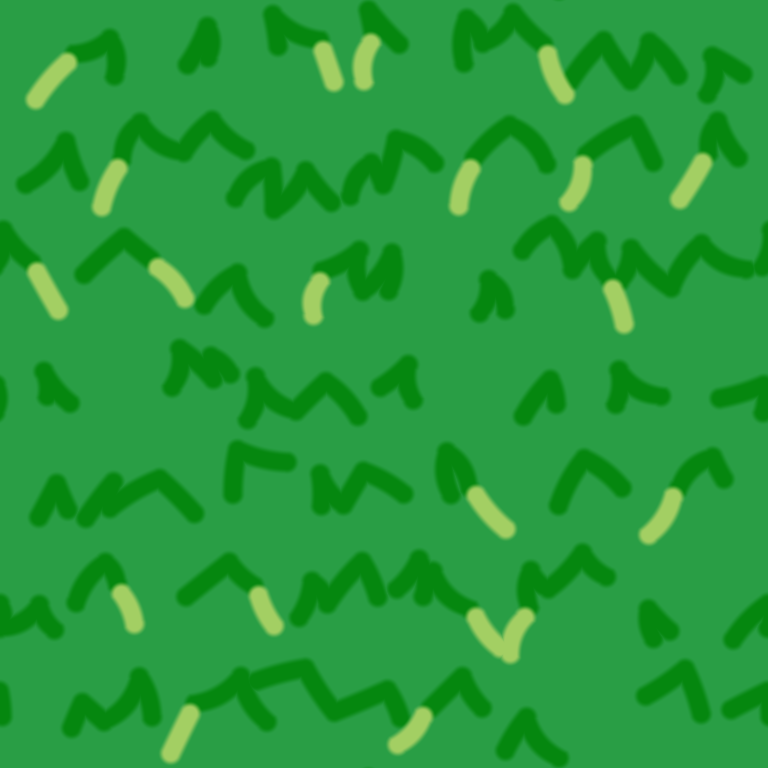
Write a Shadertoy shader that draws this pattern.

```glsl
#define CELLS 7.0          // tufts per side, whole number so the canvas tiles
#define STROKE 0.0125      // half width of a stroke
#define SOFT 0.0045        // half width of the blurred edge
#define LONG_SHARE 0.36    // share of tufts with four legs
#define BLADE_SHARE 0.36   // share of tufts with a pale blade
#define BOW 0.13           // bend of the strokes
#define TILT 0.35          // largest turn of a tuft
#define GROUND vec3(0.16, 0.62, 0.27)
#define TUFT vec3(0.02, 0.53, 0.06)
#define BLADE vec3(0.64, 0.81, 0.39)

float rand(vec2 cell, float n) {
    return fract(sin(dot(cell, vec2(127.1, 311.7)) + n * 74.7 + 3.1) * 4375.85);
}

// Distance to a bowed line from a to b
float strokeDistance(vec2 p, vec2 a, vec2 b, float bow) {
    vec2 d = b - a;
    float t = clamp(dot(p - a, d) / dot(d, d), 0.0, 1.0);
    return length(p - a - d * t - vec2(-d.y, d.x) * bow * 4.0 * t * (1.0 - t));
}

// Distances to the zigzag (x) and the pale blade (y) of one cell, p from its centre
vec2 tuftDistance(vec2 p, vec2 cell) {
    int legs = rand(cell, 1.0) < LONG_SHARE ? 4 : 2;
    float mirror = rand(cell, 2.0) < 0.5 ? -1.0 : 1.0;
    float angle = TILT * (2.0 * rand(cell, 3.0) - 1.0);
    mat2 turn = mat2(cos(angle), sin(angle), -sin(angle), cos(angle));

    // Knots of the zigzag, alternately rising and falling
    vec2 knots[5];
    knots[0] = vec2(0.0);
    vec2 low = vec2(0.0), high = vec2(0.0);
    for (int i = 0; i < legs; i++) {
        float n = float(i) * 2.0 + 10.0;
        bool rising = i % 2 == 0;
        float across = rising ? mix(0.015, 0.062, rand(cell, n))
                              : mix(-0.006, 0.05, rand(cell, n));
        float rise = mix(0.028, 0.056, rand(cell, n + 1.0));
        vec2 leg = vec2(mirror * across, rising ? rise : -rise);
        knots[i + 1] = knots[i] + turn * leg;
        low = min(low, knots[i + 1]);
        high = max(high, knots[i + 1]);
    }

    // Pale blade hanging outward from one end
    bool hasBlade = rand(cell, 4.0) < BLADE_SHARE;
    bool atStart = rand(cell, 5.0) < 0.5;
    vec2 root = atStart ? knots[0] : knots[legs];
    float outward = atStart ? -mirror : mirror;
    vec2 hang = vec2(outward * mix(0.008, 0.042, rand(cell, 6.0)),
                     -mix(0.036, 0.052, rand(cell, 7.0)));
    root += normalize(hang) * STROKE * 1.2;
    if (hasBlade) {
        low = min(low, root + hang);
        high = max(high, root + hang);
    }

    // Scatter within the room left in the cell
    vec2 room = max(1.0 / CELLS - (high - low) - 2.0 * STROKE, 0.0);
    p += 0.5 * (low + high);
    p -= (vec2(rand(cell, 8.0), rand(cell, 9.0)) - 0.5) * room;

    vec2 dist = vec2(1.0);
    for (int i = 0; i < legs; i++) {
        float bow = BOW * (2.0 * rand(cell, float(i) + 20.0) - 1.0);
        dist.x = min(dist.x, strokeDistance(p, knots[i], knots[i + 1], bow));
    }
    if (hasBlade) {
        float bow = BOW * (2.0 * rand(cell, 25.0) - 1.0);
        dist.y = strokeDistance(p, root, root + hang, bow);
    }
    return dist;
}

void mainImage(out vec4 fragColor, in vec2 fragCoord) {
    vec2 grid = fragCoord / iResolution.xy * CELLS;
    vec2 dist = vec2(1.0);

    // Neighbouring cells, each row shifted sideways, ids wrapped
    for (int j = -1; j <= 1; j++) {
        float row = floor(grid.y) + float(j);
        float shift = rand(vec2(mod(row, CELLS), 17.0), 0.0);
        for (int i = -1; i <= 1; i++) {
            float column = floor(grid.x - shift) + float(i);
            vec2 centre = vec2(column + shift, row) + 0.5;
            vec2 cell = mod(vec2(column, row), CELLS);
            dist = min(dist, tuftDistance((grid - centre) / CELLS, cell));
        }
    }

    // Soft edges, blades over tufts
    float edge = max(SOFT, 0.75 / iResolution.y);
    vec2 cover = 1.0 - smoothstep(STROKE - edge, STROKE + edge, dist);
    vec3 colour = mix(GROUND, TUFT, cover.x);
    colour = mix(colour, BLADE, cover.y);
    fragColor = vec4(colour, 1.0);
}
```
